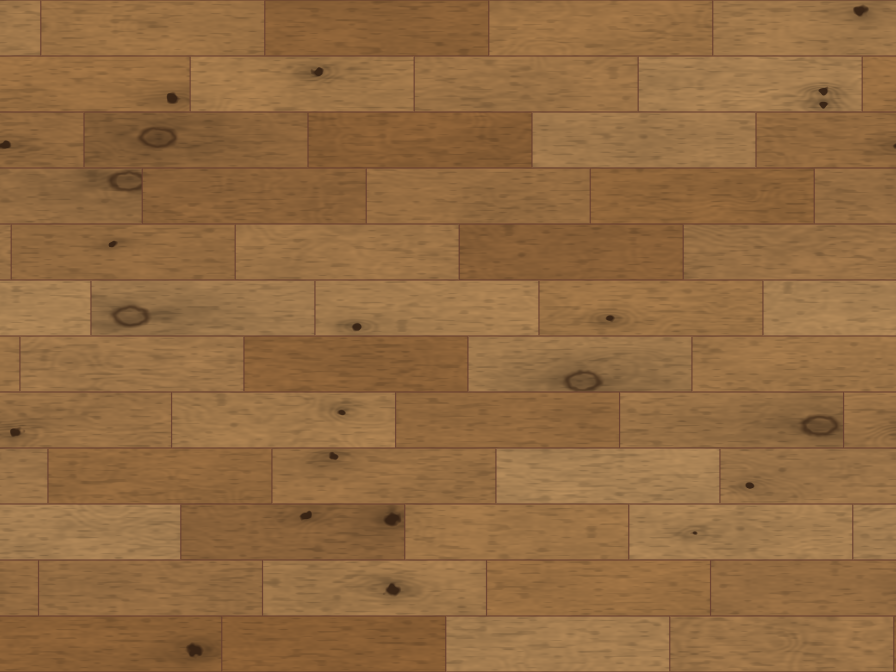
Write a WebGL 1 fragment shader that draws this texture.

```glsl
precision highp float;

uniform vec2 u_resolution;

float hash(vec2 p) {
  vec3 q = fract(p.xyx * 0.1031);
  q += dot(q, q.yzx + 33.33);
  return fract((q.x + q.y) * q.z);
}

float noise(vec2 p) {
  vec2 cell = floor(p);
  vec2 f = fract(p);
  f = f * f * (3.0 - 2.0 * f);
  return mix(mix(hash(cell), hash(cell + vec2(1.0, 0.0)), f.x),
             mix(hash(cell + vec2(0.0, 1.0)), hash(cell + 1.0), f.x), f.y);
}

// Stagger of the end joints in each row, in plank lengths
float jointOffset(float row) {
  vec4 stagger = row < 4.0 ? vec4(0.182, 0.849, 0.375, 0.635)
               : row < 8.0 ? vec4(0.050, 0.406, 0.089, 0.766)
                           : vec4(0.214, 0.807, 0.172, 0.990);
  vec4 pick = vec4(equal(vec4(0.0, 1.0, 2.0, 3.0), vec4(mod(row, 4.0))));
  return dot(stagger, pick);
}

// x: dark knot cover, y: halo of disturbed grain around it
vec2 knots(vec2 pos, vec2 id) {
  vec2 result = vec2(0.0);
  float ragged = 0.07 * (noise(pos * 13.0 + id * 9.0) - 0.5);
  for (int i = 0; i < 3; i++) {
    vec2 key = id + 31.0 * float(i + 1);
    float present = step(0.84, hash(key + 3.1));
    float open = step(0.86, hash(key + 12.4));
    vec2 center = vec2(mix(0.2, 3.8, hash(key + 5.3)), mix(0.12, 0.88, hash(key + 8.7)));
    float size = mix(mix(0.05, 0.12, hash(key + 2.9)), 0.2, open);
    vec2 d = (pos - center) * vec2(mix(0.8, 0.55, open), 1.0);
    float dist = length(d) + ragged * (1.0 - 0.6 * open);
    float core = 1.0 - smoothstep(size * 0.6, size * 1.15, dist);
    core *= 1.0 - 0.8 * open * (1.0 - smoothstep(size * 0.55, size * 0.85, dist));
    d.x *= 0.5;
    float halo = exp(-dot(d, d) / (size * size * 5.0));
    result += present * vec2(core, halo);
  }
  return min(result, 1.0);
}

void main() {
  vec2 uv = gl_FragCoord.xy / u_resolution;

  // Four planks across, twelve rows down
  vec2 grid = vec2(uv.x, 1.0 - uv.y) * vec2(4.0, 12.0);
  float row = floor(grid.y);
  grid.x -= jointOffset(row);
  vec2 id = vec2(mod(floor(grid.x), 4.0), row) + 2.0;
  vec2 pos = fract(grid) * vec2(4.0, 1.0);
  vec2 shift = floor(60.0 * vec2(hash(id + 17.0), hash(id + 43.0)));
  vec2 knot = knots(pos, id);

  // Growth figure, bent around the knots
  float warp = noise(pos * vec2(1.1, 2.2) + shift) + 0.3 * noise(pos * vec2(2.5, 6.0) + shift);
  float rings = sin((warp + pos.y * 0.5 + knot.y * 0.6) * 30.0);
  float figure = rings * mix(0.008, 0.03, hash(id + 71.0)) * (1.0 + knot.y);

  // Long fibres, short pores and broad clouding
  float fibre = noise(pos * vec2(2.5, 22.0) + shift) - 0.5;
  float grain = noise(pos * vec2(9.0, 27.0) + shift + 11.0) - 0.5;
  float pores = smoothstep(0.62, 0.95, noise(pos * vec2(4.5, 25.0) + shift + 29.0));
  float cloud = noise(pos * vec2(0.9, 2.5) + shift + 5.0) - 0.5;

  // Plank tone
  float tone = mix(0.15, 1.0, hash(id + 91.0));
  vec3 wood = mix(vec3(0.50, 0.335, 0.18), vec3(0.655, 0.50, 0.32), tone);
  wood += vec3(0.012, 0.0, -0.012) * (hash(id + 57.0) - 0.5);
  wood *= 1.0 + figure + 0.07 * fibre + 0.06 * grain + 0.09 * cloud - 0.11 * pores;
  wood *= 1.0 - 0.2 * knot.y * (0.5 + noise(pos * vec2(3.0, 10.0) + shift));
  wood = mix(wood, vec3(0.19, 0.115, 0.065), knot.x * 0.88);

  // Thin reddish joints
  vec2 edge = min(pos, vec2(4.0, 1.0) - pos);
  float pixel = 12.0 / u_resolution.y;
  float joint = clamp((0.011 - min(edge.x, edge.y)) / pixel + 0.5, 0.0, 1.0);
  wood = mix(wood, vec3(0.40, 0.24, 0.18), joint * 0.85);

  gl_FragColor = vec4(wood, 1.0);
}
```
